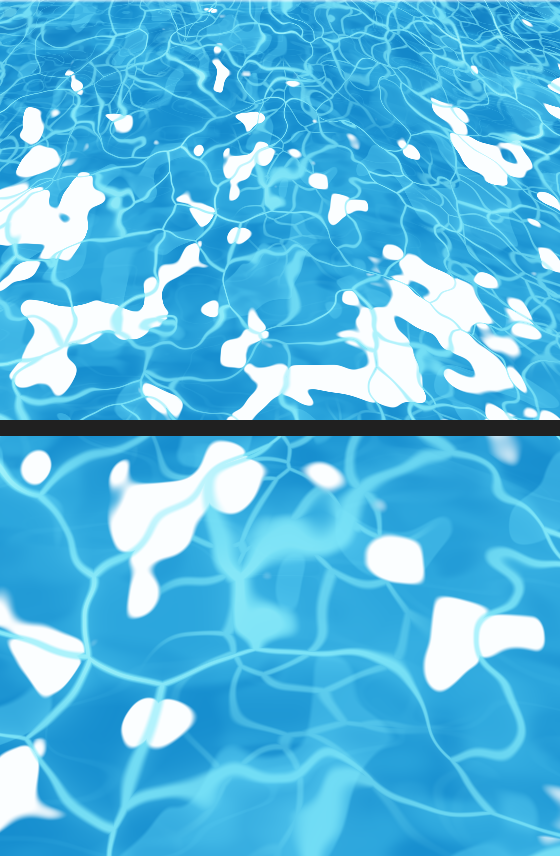
Top, the full canvas; bottom, a detail of the centre.
This texture is drawn by a WebGL 2 fragment shader. Its source:

```glsl
#version 300 es
precision highp float;
// Sunlit pool water seen at a slant: warped Voronoi borders make the caustic net,
// noise contours make fine ripples, and thresholded noise, denser around a few
// centres, makes the white glare. A perspective mapping shrinks all of it upward.
uniform vec2 u_resolution;
out vec4 fragColor;

const vec3 DARK  = vec3(0.05, 0.47, 0.74);
const vec3 DEEP  = vec3(0.085, 0.555, 0.81);
const vec3 WATER = vec3(0.17, 0.65, 0.865);
const vec3 AQUA  = vec3(0.31, 0.77, 0.93);
const vec3 PALE  = vec3(0.52, 0.92, 0.98);
const vec3 SPARK = vec3(0.76, 0.98, 0.98);
const vec3 GLARE = vec3(0.985, 0.995, 1.0);

vec2 hash2(vec2 p) {
  vec3 h = fract(p.xyx * vec3(0.1031, 0.1030, 0.0973));
  h += dot(h, h.yzx + 33.33);
  return fract((h.xx + h.yz) * h.zy);
}

float noise(vec2 p) {
  vec2 i = floor(p), f = fract(p);
  f = f * f * f * (f * (f * 6.0 - 15.0) + 10.0);
  float low = mix(hash2(i).x, hash2(i + vec2(1, 0)).x, f.x);
  float high = mix(hash2(i + vec2(0, 1)).x, hash2(i + vec2(1, 1)).x, f.x);
  return mix(low, high, f.y);
}

vec2 warp(vec2 p, float amount) {
  return p + amount * (vec2(noise(p + 17.3), noise(p + 71.9)) - 0.5);
}

// Distance to the nearest Voronoi border, in cell units
float border(vec2 p) {
  vec2 cell = floor(p), f = fract(p), nearCell = vec2(0), nearest = vec2(0);
  float best = 9.0;
  for (int y = -1; y <= 1; y++)
    for (int x = -1; x <= 1; x++) {
      vec2 g = vec2(x, y), r = g + hash2(cell + g) - f;
      if (dot(r, r) < best) { best = dot(r, r); nearest = r; nearCell = g; }
    }
  float d = 9.0;
  for (int y = -2; y <= 2; y++)
    for (int x = -2; x <= 2; x++) {
      vec2 g = nearCell + vec2(x, y), r = g + hash2(cell + g) - f;
      vec2 gap = r - nearest;
      if (dot(gap, gap) > 1e-5) d = min(d, dot(0.5 * (nearest + r), normalize(gap)));
    }
  return d;
}

float strand(float d, float width) {
  return 1.0 - smoothstep(width * 0.3, width * 1.5, d);
}

// Thin line along the mid level of a noise field
float contour(vec2 p, float width) {
  return strand(abs(noise(p) - 0.5), width);
}

float cluster(vec2 p, vec2 centre, vec2 radius) {
  vec2 d = (p - centre) / radius;
  return exp(-dot(d, d));
}

// Water surface coordinates: far rows are smaller and flatter
vec2 surface(vec2 p) {
  float depth = 1.25 - 0.62 * p.y;
  vec2 q = vec2((p.x - 0.667) / depth, -1.9 * log(depth));
  q.y += 0.3 * q.x * smoothstep(-0.1, 0.6, q.x);
  return q;
}

void main() {
  vec2 p = gl_FragCoord.xy / u_resolution.y;
  vec2 q = surface(p);
  float far = smoothstep(0.5, 1.0, p.y);
  float side = smoothstep(0.15, 0.65, abs(p.x - 0.7));

  // Caustic nets, coarse and fine
  vec2 bent = warp(warp(q * 6.6, 1.0), 0.0);
  bent += 0.22 * (vec2(noise(q * 21.0), noise(q * 21.0 + 40.0)) - 0.5);
  float d = border(bent);
  float swell = noise(q * 9.0 + 5.0);
  float net = strand(d, mix(0.018, 0.075, swell * swell)) * mix(0.5, 1.0, noise(q * 7.0 + 31.0));
  float halo = exp(-d / 0.1) * mix(0.25, 0.75, swell);
  float fineMask = smoothstep(0.35, 0.75, noise(q * 4.0 + 9.0) + 0.2 * side);
  float fine = strand(border(warp(q * 12.0 + 3.0, 1.3)), 0.055) * fineMask * 0.6;

  // Swirling ripples, flatter and busier towards the far corners
  vec2 r = warp(q * vec2(9.0, 19.0) + 50.0, 1.6);
  float busy = far * mix(0.35, 1.0, side);
  float ripple = contour(r, 0.05) * (0.1 + 0.45 * busy);
  ripple += contour(r * 1.9 + 8.0, 0.07) * 0.4 * busy;

  // Body colour with soft lighter films
  float tone = 0.65 * noise(q * 5.0 + 20.0) + 0.35 * noise(warp(q * vec2(16.0, 28.0), 1.5));
  vec3 col = mix(DEEP, WATER, smoothstep(0.32, 0.62, tone));
  col = mix(col, DARK, busy * 0.75 * smoothstep(0.4, 0.7, noise(r * 0.8 + 12.0)));
  float film = smoothstep(0.66, 0.72, noise(warp(q * 11.0 + 90.0, 1.5)));
  col = mix(col, AQUA, clamp(halo + film * 0.5 + ripple, 0.0, 1.0));

  // Glare patches, gathered around a few bright reflections
  float crowd = cluster(p, vec2(0.07, 0.50), vec2(0.13, 0.12));
  crowd += cluster(p, vec2(0.24, 0.21), vec2(0.24, 0.10));
  crowd += cluster(p, vec2(0.92, 0.19), vec2(0.16, 0.12));
  crowd += cluster(p, vec2(1.22, 0.16), vec2(0.20, 0.12));
  crowd += 0.6 * cluster(p, vec2(1.20, 0.44), vec2(0.10, 0.08));
  float field = 0.65 * noise(warp(q * 10.0 + 60.0, 1.2)) + 0.35 * noise(q * 19.0 + 33.0);
  field += 0.32 * min(crowd, 1.1) - 0.06 * exp(-d / 0.06) - 0.12 * smoothstep(0.8, 0.95, p.y);
  float glare = smoothstep(0.715, 0.745, field);
  col = mix(col, GLARE, glare);

  // Bright strands lie over both water and glare
  float light = max(net, fine * (1.0 - glare));
  col = mix(col, PALE, light * mix(1.0, 0.8, glare));
  col = mix(col, SPARK, smoothstep(0.75, 1.0, net) * swell * 0.7);
  col = mix(col, GLARE, 0.6 * smoothstep(0.992, 1.0, p.y));
  fragColor = vec4(col, 1.0);
}
```
